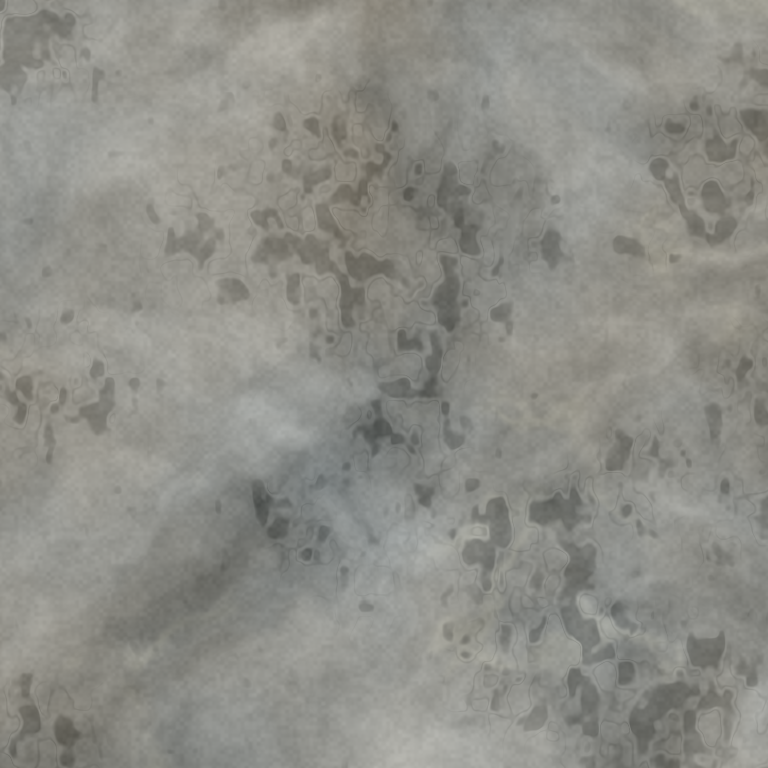
This texture is drawn by a WebGL 1 fragment shader. Its source:

```glsl
precision highp float;
// Weathered grey stone: soft diagonal streaks, clustered dark pits, pale veins and fine grain.
uniform vec2 u_resolution;

const vec3 STONE_COLOR = vec3(0.588, 0.584, 0.556);
const vec3 WARM_TINT = vec3(0.022, 0.002, -0.020);
const vec3 VEIN_TINT = vec3(0.055, 0.053, 0.040);
const float CLOUD_SCALE = 3.2;
const float CLOUD_CONTRAST = 0.23;
const float STREAK_ANGLE = 0.80;
const vec2 STREAK_SCALE = vec2(1.6, 6.5);
const float STREAK_CONTRAST = 0.19;
const float MOTTLE_SCALE = 20.0;
const float MOTTLE_CONTRAST = 0.14;
const float PATCH_SCALE = 4.2;
const float PATCH_DEPTH = 0.028;
const vec2 PIT_SCALE = vec2(44.0, 32.0);
const float PIT_DEPTH = 0.105;
const float RIM_DEPTH = 0.045;
const float GRAIN_SCALE = 190.0;
const float GRAIN_CONTRAST = 0.065;

float hash(vec2 p) {
  return fract(sin(dot(p, vec2(127.1, 311.7))) * 43758.5453);
}

float noise(vec2 p) {
  vec2 cell = floor(p);
  vec2 f = fract(p);
  f = f * f * f * (f * (f * 6.0 - 15.0) + 10.0);
  float low = mix(hash(cell), hash(cell + vec2(1.0, 0.0)), f.x);
  float high = mix(hash(cell + vec2(0.0, 1.0)), hash(cell + vec2(1.0, 1.0)), f.x);
  return mix(low, high, f.y);
}

mat2 rotation(float angle) {
  float c = cos(angle);
  float s = sin(angle);
  return mat2(c, -s, s, c);
}

// Layered noise, each octave turned to hide the lattice; averages 0.5.
float fbm(vec2 p) {
  mat2 turn = rotation(0.6);
  float sum = 0.0;
  float weight = 0.5;
  for (int i = 0; i < 5; i++) {
    sum += weight * noise(p);
    p = turn * p * 2.03 + 17.3;
    weight *= 0.5;
  }
  return sum / 0.96875;
}

// Thin wandering line along the middle level of a noise field.
float vein(vec2 p, float width) {
  return 1.0 - smoothstep(0.0, width, abs(fbm(p) - 0.5));
}

void main() {
  vec2 uv = gl_FragCoord.xy / min(u_resolution.x, u_resolution.y);
  vec2 bend = vec2(fbm(uv * 2.5 + 3.1), fbm(uv * 2.5 + 41.7)) - 0.5;
  vec2 p = uv + 0.30 * bend;

  // Broad clouds, streaks that rise to the right, and small mottling
  float cloud = fbm(p * CLOUD_SCALE + 8.4) - 0.5;
  float streak = fbm(rotation(STREAK_ANGLE) * (uv + 0.45 * bend) * STREAK_SCALE.x
    * vec2(1.0, STREAK_SCALE.y / STREAK_SCALE.x) + 23.0) - 0.5;
  float mottle = fbm(p * MOTTLE_SCALE + 5.0) - 0.5;
  float tone = CLOUD_CONTRAST * cloud + STREAK_CONTRAST * streak + MOTTLE_CONTRAST * mottle;

  // Pits crowd inside worn patches and stay rare elsewhere
  float worn = smoothstep(0.51, 0.67, fbm(p * PATCH_SCALE + 61.0));
  vec2 pitPoint = (uv + 0.012 * vec2(noise(uv * 30.0), noise(uv * 30.0 + 9.0))) * PIT_SCALE;
  float pitField = 0.68 * noise(pitPoint) + 0.32 * noise(pitPoint * 2.1 + 13.0);
  float pit = smoothstep(0.0, 0.16, pitField - mix(0.80, 0.52, worn));
  float rim = worn * (1.0 - smoothstep(0.0, 0.07, abs(pitField - 0.43)));
  tone -= PATCH_DEPTH * worn + PIT_DEPTH * pit * mix(0.6, 1.0, worn) + RIM_DEPTH * rim;

  // Fine grain at two sizes
  float grain = 0.6 * noise(uv * GRAIN_SCALE) + 0.4 * noise(uv * GRAIN_SCALE * 0.47 + 31.0);
  tone += GRAIN_CONTRAST * (grain - 0.5);

  // Pale broken veins and slow drift between warm and cool grey
  float veinShare = smoothstep(0.48, 0.68, fbm(uv * 5.0 + 77.0)) * (1.0 - 0.7 * pit);
  float pale = veinShare * vein(p * 3.0 + 50.0, 0.045);
  float warmth = 3.0 * (fbm(p * 2.6 + 90.0) - 0.5);

  vec3 color = STONE_COLOR + tone + VEIN_TINT * pale + WARM_TINT * warmth;
  gl_FragColor = vec4(clamp(color, 0.0, 1.0), 1.0);
}
```
